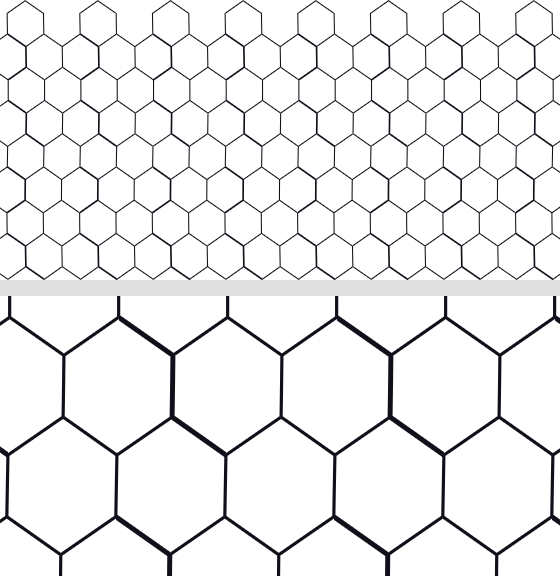
Top, the full canvas; bottom, a detail of the centre.
Give the GLSL for this pattern, as a WebGL 1 fragment shader.

```glsl
precision highp float;
// A honeycomb of thin dark outlines on white: eight staggered rows, the top
// one keeping only every other cell. Each nearby cell is drawn as a hexagon
// distance outline, and a zigzag of heavier edges recurs every two columns.

#define COLUMN_PITCH 0.12975
#define ROW_PITCH 0.1187
#define ROW_COUNT 8.0
#define FIRST_CENTER vec2(0.092, 0.0846)
#define APEX_HEIGHT 0.082
#define THIN_WIDTH 0.0038
#define HEAVY_WIDTH 0.0059
#define SWAY 0.0023
#define INK_COLOR vec3(0.07, 0.06, 0.10)
#define PAPER_COLOR vec3(1.0)

uniform vec2 u_resolution;

// Heavy edges follow the right side of odd cells in odd rows, then leave
// the lower corner to the left or right in alternate row pairs.
bool isHeavyEdge(vec2 p, bool onSide, float column, float row) {
  if (mod(row, 2.0) < 0.5) return false;
  bool oddColumn = mod(column, 2.0) > 0.5;
  bool leansLeft = mod(row, 4.0) < 2.0;
  if (oddColumn) return p.x > 0.0 && (onSide || p.y < 0.0 || leansLeft);
  return p.x < 0.0 && (onSide || (p.y > 0.0 && !leansLeft));
}

// Ink coverage of one hexagon outline; p is relative to its center, y down.
float cellOutline(vec2 p, float column, float row, float pixel) {
  float halfWidth = 0.5 * COLUMN_PITCH;
  float shoulder = ROW_PITCH - APEX_HEIGHT;
  vec2 slopeNormal = normalize(vec2(APEX_HEIGHT - shoulder, halfWidth));
  vec2 q = abs(p);
  float side = q.x - halfWidth;
  float slope = dot(q - vec2(0.0, APEX_HEIGHT), slopeNormal);
  bool heavy = isHeavyEdge(p, side > slope, column, row);
  float width = heavy ? HEAVY_WIDTH : THIN_WIDTH;
  return clamp(0.5 + (0.5 * width - abs(max(side, slope))) / pixel, 0.0, 1.0);
}

bool cellExists(float column, float row) {
  if (row < -0.5 || row > ROW_COUNT - 0.5) return false;
  return row > 0.5 || mod(column, 2.0) < 0.5;
}

void main() {
  // Canvas height is one unit, measured downward from the top.
  float pixel = 1.0 / u_resolution.y;
  vec2 pos = gl_FragCoord.xy * pixel;
  pos.y = 1.0 - pos.y;

  // Slight sideways drift between rows.
  pos.x -= SWAY * sin(8.0 * (pos.y - 0.143));
  pos -= FIRST_CENTER;

  // Cells of the three nearest rows, two columns in each.
  float ink = 0.0;
  float nearestRow = floor(pos.y / ROW_PITCH + 0.5);
  for (int j = -1; j <= 1; j++) {
    float row = nearestRow + float(j);
    float stagger = 0.5 * mod(row, 2.0);
    float leftColumn = floor(pos.x / COLUMN_PITCH - stagger);
    for (int i = 0; i <= 1; i++) {
      float column = leftColumn + float(i);
      vec2 center = vec2((column + stagger) * COLUMN_PITCH, row * ROW_PITCH);
      if (cellExists(column, row)) {
        ink = max(ink, cellOutline(pos - center, column, row, pixel));
      }
    }
  }

  gl_FragColor = vec4(mix(PAPER_COLOR, INK_COLOR, ink), 1.0);
}
```
